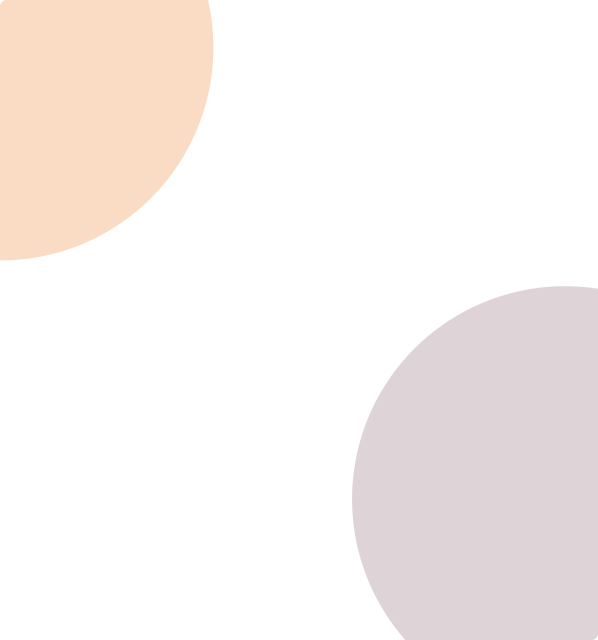
Give the GLSL for this background, as a Shadertoy shader.

```glsl
// Two large pastel discs cropped by opposite corners of a white rounded card.

// Lengths are in units of the canvas height, origin at the lower left.
const vec3 PAPER = vec3(1.0);
const vec3 PEACH = vec3(0.98, 0.863, 0.769);
const vec3 MAUVE = vec3(0.871, 0.831, 0.843);

const float DISC_RADIUS = 0.3327;
const vec2 PEACH_CENTER = vec2(0.0007, 0.9258);
const vec2 MAUVE_CENTER = vec2(0.8828, 0.2201);
const float CARD_CORNER = 0.010;

float discDistance(vec2 p, vec2 center) {
    return length(p - center) - DISC_RADIUS;
}

float roundedBoxDistance(vec2 p, vec2 halfSize, float radius) {
    vec2 q = abs(p) - halfSize + radius;
    return length(max(q, 0.0)) + min(max(q.x, q.y), 0.0) - radius;
}

// Coverage of a shape, softened over one pixel
float coverage(float dist) {
    return clamp(0.5 - dist * iResolution.y, 0.0, 1.0);
}

void mainImage(out vec4 fragColor, in vec2 fragCoord) {
    vec2 p = fragCoord / iResolution.y;
    vec2 halfCard = 0.5 * iResolution.xy / iResolution.y;

    // Discs
    vec3 color = PAPER;
    color = mix(color, PEACH, coverage(discDistance(p, PEACH_CENTER)));
    color = mix(color, MAUVE, coverage(discDistance(p, MAUVE_CENTER)));

    // Rounded card corners
    float card = coverage(roundedBoxDistance(p - halfCard, halfCard, CARD_CORNER));
    fragColor = vec4(mix(PAPER, color, card), 1.0);
}
```
